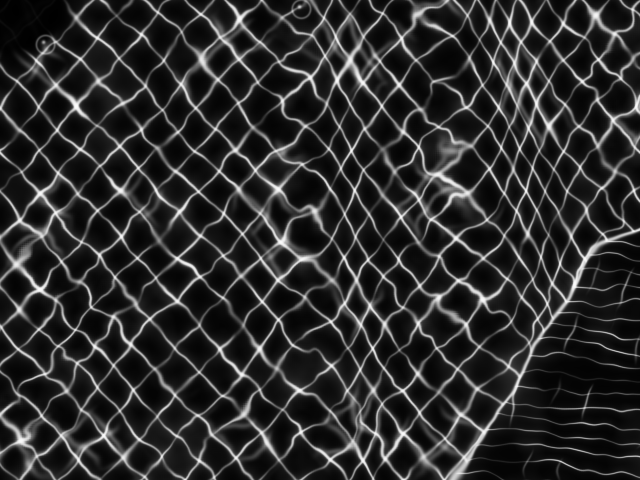
Give the GLSL for this texture, as a WebGL 2 fragment shader.

```glsl
#version 300 es
precision highp float;
// Tiled pool floor seen through rippling water: a bent net of light lines on black.

uniform vec2 u_resolution;
out vec4 fragColor;

vec2 hashGradient(vec2 cell) {
    vec3 h = fract(cell.xyx * vec3(0.1031, 0.1030, 0.0973));
    h += dot(h, h.yzx + 33.33);
    float angle = 6.2832 * fract((h.x + h.y) * h.z);
    return vec2(cos(angle), sin(angle));
}

// Gradient noise, roughly -0.7 to 0.7
float noise(vec2 p) {
    vec2 i = floor(p), f = p - i;
    vec2 s = f * f * f * (f * (f * 6.0 - 15.0) + 10.0);
    vec2 e = vec2(0.0, 1.0);
    float low = mix(dot(hashGradient(i), f), dot(hashGradient(i + e.yx), f - e.yx), s.x);
    float high = mix(dot(hashGradient(i + e), f - e), dot(hashGradient(i + 1.0), f - 1.0), s.x);
    return mix(low, high, s.y);
}

vec2 noise2(vec2 p) {
    return vec2(noise(p), noise(p + vec2(37.2, 71.7)));
}

// Soft line at every half integer of t; it swells where the water magnifies
float strand(float t, float width, float halo) {
    float slope = length(vec2(dFdx(t), dFdy(t))) * u_resolution.y;
    float d = abs(fract(t) - 0.5) / (0.6 * slope + 6.2);
    float core = d / max(width, 0.8 / u_resolution.y);
    return exp(-core * core) + halo * exp(-d / 0.009);
}

// Squeeze the net right of a fold and stretch it on the left
float fold(float x, float squeeze, float reach) {
    return squeeze * tanh(x / reach) - 0.022 * tanh((x + 1.5 * reach) / 0.034);
}

void main() {
    vec2 p = gl_FragCoord.xy / u_resolution.y;

    // Ripples: slow swell, small kinks, and strong kinks in patches
    float rough = smoothstep(0.02, 0.4, noise(p * 4.0 + 11.0));
    rough = max(rough, 0.8 * smoothstep(0.07, 0.0, abs(p.x - 0.63)));
    rough = max(rough, 0.9 * smoothstep(1.17, 1.28, p.x));
    vec2 q = p + 0.024 * noise2(p * 5.0 + 3.0);
    q += (0.010 + 0.018 * rough) * noise2(p * vec2(14.0, 18.0) + 20.0);
    q += (0.0045 + 0.004 * rough) * noise2(p * 36.0);

    // Diagonal net, pressed together along two slanted folds
    float depth = 1.0 - p.y;
    q.x += fold(p.x - 0.69 - 0.07 * depth, 0.040, 0.055);
    q.x += fold(p.x - 1.03 - 0.18 * depth, 0.085, 0.085);
    float falling = q.x / 0.083 + q.y / 0.092;
    float rising = q.x / 0.083 - q.y / 0.092;

    // Focus of the light: flares widen and brighten, blur widens and dims
    float flare = smoothstep(0.2, 0.55, noise(p * 9.0 + 50.0));
    float blur = smoothstep(0.05, 0.45, noise(p * 13.0 + 80.0));
    float width = 0.0027 + 0.0013 * flare + 0.0026 * blur;
    float fallGain = 0.56 + 0.65 * noise(p * 17.0 + 5.0) + 0.35 * flare - 0.16 * blur;
    float riseGain = 0.47 + 0.65 * noise(p * 17.0 + 95.0) + 0.3 * flare - 0.16 * blur;
    float net = strand(falling, width, 0.21) * max(fallGain, 0.17)
              + strand(rising, width * 0.95, 0.21) * max(riseGain, 0.15);

    // Faint out-of-focus reflections of the net
    vec2 drift = 0.8 * noise2(p * vec2(8.0, 5.0) + 140.0);
    float ghost = strand(falling + drift.x, 0.007, 0.1) + strand(rising + drift.y, 0.006, 0.1);
    net += 0.24 * ghost * smoothstep(0.08, 0.4, noise(p * 6.0 + 170.0));

    // Side wall at lower right: thin, nearly level lines and a few upright ones
    vec2 w = p + 0.026 * noise2(p * vec2(8.0, 10.0) + 200.0) + 0.009 * noise2(p * 25.0);
    float level = (w.y + 0.10 * w.x) / 0.032;
    float upright = (w.x - 0.35 * w.y) / 0.075;
    float wallGain = clamp(0.34 + 0.8 * noise(p * 12.0 + 230.0), 0.1, 0.9);
    float wall = strand(level, 0.0020, 0.12) * wallGain
               + strand(upright, 0.0024, 0.1) * 0.45 * smoothstep(0.0, 0.4, noise(p * 9.0 + 260.0));

    // Edge between floor and wall, bright and uneven
    float edge = p.x - 0.95 - 0.6 * p.y - 0.12 * smoothstep(0.48, 0.56, p.y);
    edge = 0.86 * (edge + 0.016 * noise(p * 8.0 + 300.0) + 0.006 * noise(p * 30.0));
    float light = mix(net, wall, smoothstep(-0.004, 0.004, edge));
    float rim = 0.0035 + 0.006 * smoothstep(0.1, 0.45, noise(p * 9.0 + 320.0));
    light += 0.75 * exp(-edge * edge / (rim * rim)) + 0.1 * exp(-abs(edge) / 0.015);

    // Dim haze, and the unlit corner at upper left
    light += 0.012 + 0.11 * max(noise(p * 7.0 + 400.0) + 0.4 * noise(p * 21.0), 0.0);
    light *= mix(0.05, 1.0, smoothstep(0.12, 0.18, length((p - vec2(0.0, 1.0)) * vec2(1.0, 1.2))));

    // Two air bubbles near the top
    for (int i = 0; i < 2; i++) {
        vec2 b = p - mix(vec2(0.095, 0.907), vec2(0.628, 0.981), float(i));
        float ring = (length(b) - 0.019) / 0.0025;
        float glint = length(b - vec2(-0.004, 0.005)) / 0.004;
        light += 0.3 * exp(-ring * ring) + 0.6 * exp(-glint * glint);
    }

    // Gentle shoulder so that only the hottest crossings reach white
    light = light / pow(1.0 + pow(light, 4.0), 0.25);
    fragColor = vec4(vec3(light), 1.0);
}
```
